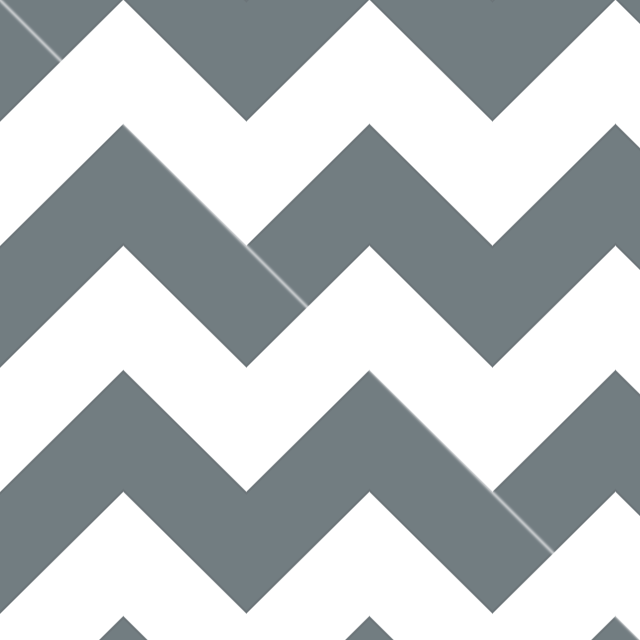
Write a WebGL 2 fragment shader that draws this pattern.

```glsl
#version 300 es
precision highp float;
// Slate grey chevron bands on white, about 2.6 repeats across and down.
// A triangle wave shifts a striped vertical coordinate; one pale, soft seam
// runs down the main diagonal and shows only where it meets the grey.

uniform vec2 u_resolution;
out vec4 fragColor;

void main() {
    vec2 uv = gl_FragCoord.xy / u_resolution;
    vec2 pos = vec2(uv.x, 1.0 - uv.y);
    float pixel = 1.0 / min(u_resolution.x, u_resolution.y);

    // Zigzag: cells start at a peak on the top edge of a band
    const float period = 0.3845;
    vec2 cell = (pos - vec2(0.1927, 0.1936)) / period;
    float zigzag = 0.99 * abs(fract(cell.x + 0.5) - 0.5);

    // Distance inside the band, measured across its slanted edge
    const float halfBand = 0.2475;
    float fromCentre = abs(fract(cell.y - zigzag - halfBand + 0.5) - 0.5);
    float inside = (halfBand - fromCentre) * period * 0.7071;
    float soft = max(0.8 * pixel, 0.0012);
    float coverage = smoothstep(-soft, soft, inside);

    // Grey fill with a slightly darker rim
    vec3 slate = vec3(0.447, 0.490, 0.506);
    vec3 rim = vec3(0.420, 0.455, 0.472);
    vec3 band = mix(rim, slate, smoothstep(0.002, 0.0045, inside));

    // Pale seam along the diagonal
    float seamDistance = (pos.y - pos.x) * 0.7071 / max(0.0021, 0.8 * pixel);
    float seam = exp(-0.5 * seamDistance * seamDistance);
    band = mix(band, vec3(0.76, 0.775, 0.785), seam);

    fragColor = vec4(mix(vec3(1.0), band, coverage), 1.0);
}
```
